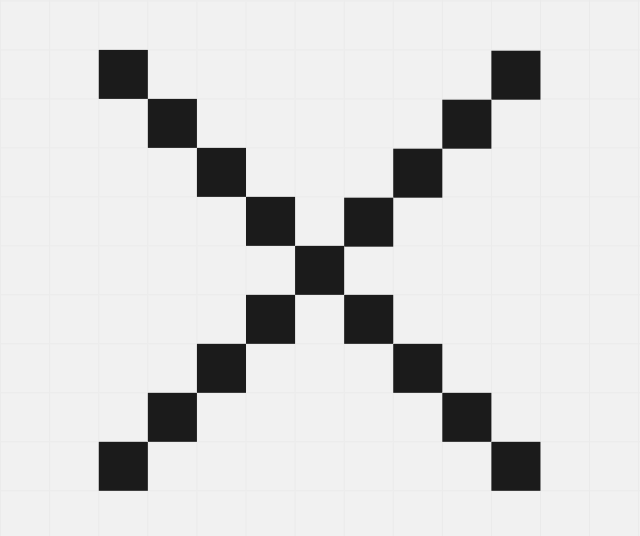
Write a Shadertoy shader that draws this background.

```glsl
const vec3 PAPER = vec3(0.945);
const vec3 INK = vec3(0.105);
const vec3 RULE = vec3(0.914);

const vec2 CENTER = vec2(0.5963, 0.4956);
const vec2 CELL = vec2(0.09156, 0.0914);
const float RULE_WIDTH = 0.0016;
const float RIGHT_ARM_DROP = 0.0015;
const int ARM_LENGTH = 4;

// Exact pixel coverage of the span [-halfWidth, halfWidth]
float spanCoverage(float x, float halfWidth, float pixel) {
    float low = max(x - 0.5 * pixel, -halfWidth);
    float high = min(x + 0.5 * pixel, halfWidth);
    return clamp((high - low) / pixel, 0.0, 1.0);
}

float boxCoverage(vec2 p, vec2 halfSize, float pixel) {
    return spanCoverage(p.x, halfSize.x, pixel) * spanCoverage(p.y, halfSize.y, pixel);
}

// Thin rules along the borders of every cell
float gridCoverage(vec2 p, vec2 cell, float width, float pixel) {
    vec2 toRule = (fract(p / cell) - 0.5) * cell;
    float vertical = spanCoverage(toRule.x, 0.5 * width, pixel);
    float horizontal = spanCoverage(toRule.y, 0.5 * width, pixel);
    return max(vertical, horizontal);
}

// Two crossing diagonals of square tiles
float crossCoverage(vec2 p, vec2 cell, float pixel) {
    float coverage = 0.0;
    for (int i = -ARM_LENGTH; i <= ARM_LENGTH; i++) {
        float k = float(i);
        vec2 falling = vec2(k, -k) * cell;
        vec2 rising = vec2(k, k) * cell;
        rising.y -= i > 0 ? RIGHT_ARM_DROP : 0.0;
        coverage = max(coverage, boxCoverage(p - falling, 0.5 * cell, pixel));
        coverage = max(coverage, boxCoverage(p - rising, 0.5 * cell, pixel));
    }
    return coverage;
}

void mainImage(out vec4 fragColor, in vec2 fragCoord) {
    float pixel = 1.0 / iResolution.y;
    vec2 p = fragCoord * pixel - CENTER;

    vec3 color = mix(PAPER, RULE, gridCoverage(p, CELL, RULE_WIDTH, pixel));
    color = mix(color, INK, crossCoverage(p, CELL, pixel));
    fragColor = vec4(color, 1.0);
}
```
